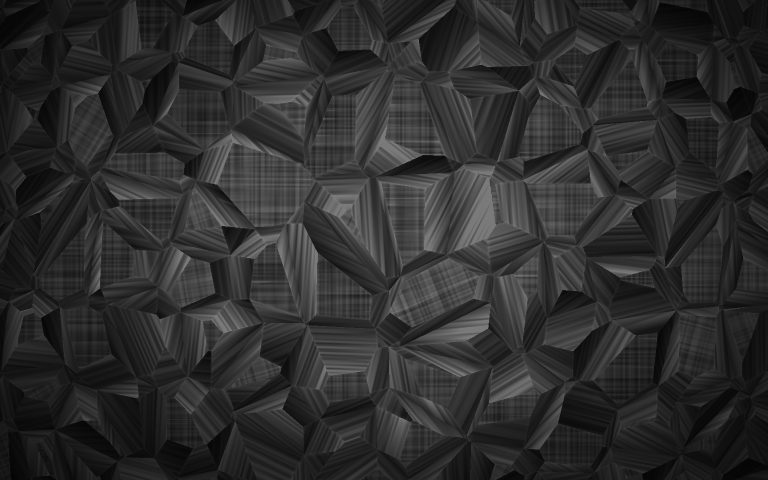
This background is drawn by a WebGL 1 fragment shader. Its source:

```glsl
precision highp float;
// Dark field of cut, brushed stone: irregular Voronoi cells rise as faceted
// blocks, formed by the lowest of several sloped planes and a tilted top.
// Fine streaks run along each facet; light fades out from the middle.

uniform vec2 u_resolution;

const vec2 LIGHT_DIR = vec2(-0.55, 0.83);

float hash(vec2 p) {
  vec2 s = fract(p * vec2(0.1731, 0.2317) + 0.123);
  s += dot(s, s.yx + 31.32);
  return fract((s.x + s.y) * s.x * 17.13);
}

float valueNoise(vec2 p) {
  vec2 i = floor(p);
  vec2 f = fract(p);
  f = f * f * (3.0 - 2.0 * f);
  float low = mix(hash(i), hash(i + vec2(1.0, 0.0)), f.x);
  float high = mix(hash(i + vec2(0.0, 1.0)), hash(i + vec2(1.0)), f.x);
  return mix(low, high, f.y);
}

vec2 rotate(vec2 p, float angle) {
  float c = cos(angle);
  float s = sin(angle);
  return vec2(c * p.x - s * p.y, s * p.x + c * p.y);
}

vec2 cellSite(vec2 cell) {
  return cell + 0.04 + 0.92 * vec2(hash(cell + 3.7), hash(cell * 1.3 + 19.1));
}

// Brushed lines: long along p.y, thin across p.x; centred on zero.
float streaks(vec2 p, float seed) {
  vec2 shift = vec2(seed * 53.0, seed * 17.0);
  float broad = valueNoise(p * vec2(65.0, 3.0) + shift);
  float fine = valueNoise(p * vec2(250.0, 6.0) + shift);
  return 0.25 * broad + 0.75 * fine - 0.5;
}

// Crossed lines on the flat tops, with sparse bright scratches.
float topTone(vec2 p, float seed) {
  float turn = seed > 0.7 ? (seed - 0.85) * 4.0 : 0.0;
  vec2 q = rotate(p, turn);
  float weave = streaks(q, seed) + streaks(q.yx, seed + 0.5);
  float scratch = smoothstep(0.8, 0.95, valueNoise(q.yx * vec2(230.0, 7.0) + 40.0));
  return 0.82 + 0.4 * seed + 0.62 * weave + 0.28 * scratch;
}

// A sloped side: lit by its direction, graded from its foot to its rim.
float sideTone(vec2 p, vec2 normal, float rise, float seed) {
  vec2 along = rotate(vec2(dot(p, normal), dot(p, vec2(-normal.y, normal.x))),
                      (seed - 0.5) * 0.8);
  float lit = 0.95 + 0.25 * dot(normal, LIGHT_DIR) + 0.85 * (seed - 0.5);
  float grade = seed > 0.35 ? mix(0.65, 1.3, rise) : mix(1.3, 0.55, rise);
  return lit * grade * (1.0 + 0.95 * streaks(along, seed));
}

float facetTone(vec2 p) {
  float reach = dot(p, p);
  vec2 q = p * (6.1 + 1.9 * reach) + 20.0;
  vec2 base = floor(q);

  // Nearest site owns the point.
  vec2 owner = base;
  float nearest = 100.0;
  for (int j = -2; j <= 2; j++) {
    for (int i = -2; i <= 2; i++) {
      vec2 cell = base + vec2(float(i), float(j));
      vec2 offset = cellSite(cell) - q;
      float d = dot(offset, offset);
      if (d < nearest) {
        nearest = d;
        owner = cell;
      }
    }
  }

  // Lowest plane over the cell: the top, or the side above one border.
  vec2 site = cellSite(owner);
  float cellSeed = hash(owner + 7.7);
  vec2 tilt = rotate(vec2(0.3, 0.0), cellSeed * 40.0);
  float top = mix(0.15, 0.46, hash(owner + 31.3)) + 0.25 * min(reach, 0.8);
  float height = top + dot(tilt, q - site);
  float second = 10.0;
  float sideSeed = -1.0;
  vec2 sideNormal = vec2(1.0, 0.0);
  for (int j = -2; j <= 2; j++) {
    for (int i = -2; i <= 2; i++) {
      vec2 cell = owner + vec2(float(i), float(j));
      if (i == 0 && j == 0) continue;
      vec2 other = cellSite(cell);
      vec2 normal = normalize(other - site);
      float seed = hash(owner * 1.71 + cell * 3.37);
      float plane = dot(0.5 * (site + other) - q, normal) * mix(0.65, 2.3, seed);
      if (plane < height) {
        second = height;
        height = plane;
        sideSeed = hash(cell * 2.19 + owner * 0.83);
        sideNormal = normal;
      } else {
        second = min(second, plane);
      }
    }
  }

  float rise = clamp(height / top, 0.0, 1.0);
  float tone = sideSeed < 0.0 ? topTone(p, cellSeed)
                              : sideTone(p, sideNormal, rise, sideSeed);
  float ridge = 1.0 - smoothstep(0.0, 0.03, second - height);
  return tone + 0.16 * ridge;
}

void main() {
  // Four samples per pixel smooth the facet edges and fine lines.
  float tone = 0.0;
  for (int k = 0; k < 4; k++) {
    vec2 jitter = vec2(mod(float(k), 2.0), floor(float(k) * 0.5)) * 0.5 - 0.25;
    vec2 p = (gl_FragCoord.xy + jitter - 0.5 * u_resolution) / u_resolution.y;
    tone += 0.25 * facetTone(p);
  }

  vec2 uv = gl_FragCoord.xy / u_resolution;
  float falloff = length((uv - vec2(0.51, 0.54)) * vec2(1.85, 1.65));
  float glow = mix(0.275, 0.075, smoothstep(0.2, 1.3, falloff));
  gl_FragColor = vec4(vec3(clamp(tone * glow, 0.02, 0.48)), 1.0);
}
```
